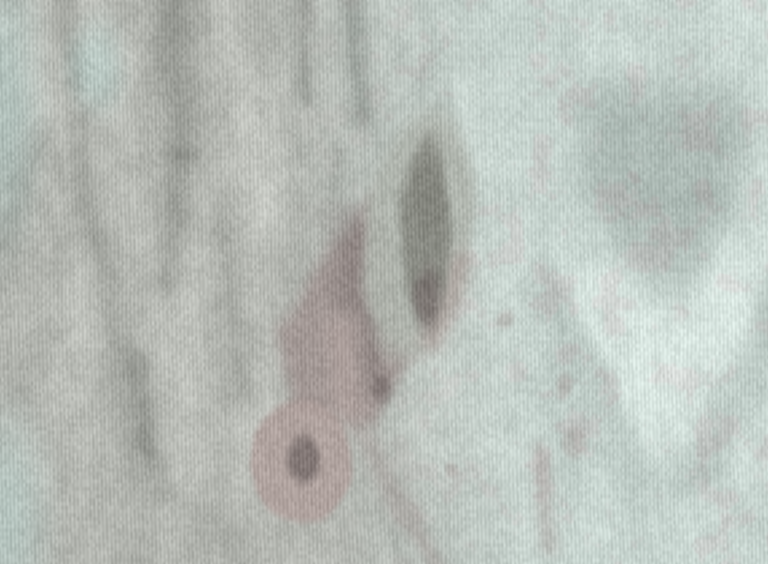
This texture is drawn by a WebGL 1 fragment shader. Its source:

```glsl
precision highp float;
// Rumpled ribbed cloth with a two-part mauve and grey-green stain.
// Soft strokes shade the folds, a mirrored fan lights the right side,
// and feathered ellipses and a polygon lay the stain under the weave.
uniform vec2 u_resolution;

const vec3 WARM_CLOTH = vec3(0.705, 0.715, 0.692);
const vec3 COOL_CLOTH = vec3(0.780, 0.833, 0.812);
const vec3 AQUA = vec3(0.73, 0.82, 0.80);
const vec3 MAUVE = vec3(0.625, 0.575, 0.565);
const vec3 ROSE = vec3(0.685, 0.625, 0.610);
const vec3 SAGE = vec3(0.685, 0.705, 0.675);
const vec3 CORE_GREY = vec3(0.505, 0.510, 0.480);
const vec3 CORE_PLUM = vec3(0.445, 0.405, 0.400);
const float RIB_COUNT = 140.0;   // ribs per canvas height
const float RIB_DEPTH = 0.026;
const float GRAIN = 0.075;
const float FAN_AXIS = 1.179;

float hash(vec2 p) {
  return fract(sin(dot(p, vec2(127.1, 311.7))) * 43758.5453);
}

float noise(vec2 p) {
  vec2 i = floor(p), f = fract(p);
  f = f * f * (3.0 - 2.0 * f);
  return mix(mix(hash(i), hash(i + vec2(1, 0)), f.x),
             mix(hash(i + vec2(0, 1)), hash(i + vec2(1, 1)), f.x), f.y);
}

float fbm(vec2 p) {
  float sum = 0.0, amp = 0.53;
  for (int i = 0; i < 4; i++) {
    sum += amp * noise(p);
    p = p * 2.03 + 17.3;
    amp *= 0.5;
  }
  return sum;
}

// Gaussian line from a to b
float stroke(vec2 p, vec2 a, vec2 b, float width) {
  vec2 e = b - a;
  vec2 d = p - a - e * clamp(dot(p - a, e) / dot(e, e), 0.0, 1.0);
  return exp(-dot(d, d) / (width * width));
}

// Ellipse with a feathered rim
float blob(vec2 p, vec2 c, vec2 r, float feather) {
  return 1.0 - smoothstep(1.0 - feather, 1.0 + feather, length((p - c) / r));
}

// Distance to the right of the directed edge a-b
float side(vec2 p, vec2 a, vec2 b) {
  vec2 e = normalize(b - a);
  return dot(p - a, vec2(e.y, -e.x));
}

float foldShade(vec2 p) {
  float s = 0.10 * stroke(p, vec2(0.31, 1.02), vec2(0.322, 0.74), 0.034);
  s += 0.09 * stroke(p, vec2(0.318, 0.72), vec2(0.298, 0.50), 0.026);
  s += 0.07 * stroke(p, vec2(0.115, 1.02), vec2(0.16, 0.59), 0.024);
  s += 0.06 * stroke(p, vec2(0.17, 0.56), vec2(0.285, 0.13), 0.027);
  s += 0.05 * stroke(p, vec2(0.248, 0.36), vec2(0.27, 0.2), 0.016);
  s += 0.10 * stroke(p, vec2(0.622, 1.02), vec2(0.645, 0.80), 0.023);
  s += 0.08 * stroke(p, vec2(0.53, 1.02), vec2(0.545, 0.83), 0.018);
  s += 0.07 * stroke(p, vec2(0.01, 0.58), vec2(0.07, 0.74), 0.026);
  s += 0.06 * stroke(p, vec2(0.39, 0.60), vec2(0.43, 0.29), 0.026);
  s += 0.06 * stroke(p, vec2(0.60, 0.73), vec2(0.60, 0.65), 0.025);
  s -= 0.05 * stroke(p, vec2(0.40, 0.98), vec2(0.46, 0.62), 0.035);
  s -= 0.04 * stroke(p, vec2(0.22, 0.92), vec2(0.23, 0.58), 0.03);
  return s;
}

// Dark teardrop within a pale V, mirrored about the fan axis
float fanLight(vec2 p) {
  float q = abs(p.x - FAN_AXIS);
  float edge = 0.01 + 0.46 * (p.y - 0.15);
  float v = 1.0 - smoothstep(-0.012, 0.022, q - edge);
  v *= smoothstep(0.13, 0.25, p.y) * (1.0 - smoothstep(0.45, 0.66, p.y));
  float halfWidth = 0.15 * smoothstep(0.32, 0.76, p.y);
  float drop = 1.0 - smoothstep(-0.05, 0.05, q - halfWidth);
  drop *= smoothstep(0.34, 0.55, p.y) * (1.0 - smoothstep(0.78, 0.91, p.y));
  float lower = stroke(vec2(q, p.y), vec2(0.05, 0.14), vec2(0.23, 0.48), 0.04);
  return 0.055 * v - 0.105 * drop - 0.045 * lower;
}

// Small mirrored ripples
float chevrons(vec2 p, vec2 c) {
  vec2 d = p - c;
  float wave = sin(95.0 * (d.x + 0.65 * abs(d.y)));
  return wave * exp(-dot(d, d) / 0.006);
}

vec3 stain(vec3 col, vec2 p) {
  // Mauve wing
  float wing = max(side(p, vec2(0.67, 0.67), vec2(0.483, 0.415)),
                   side(p, vec2(0.483, 0.415), vec2(0.52, 0.27)));
  wing = max(wing, side(p, vec2(0.52, 0.27), vec2(0.67, 0.25)));
  wing = max(wing, side(p, vec2(0.67, 0.25), vec2(0.73, 0.36)));
  wing = max(wing, side(p, vec2(0.73, 0.36), vec2(0.67, 0.67)));
  col = mix(col, MAUVE, 0.85 * (1.0 - smoothstep(-0.025, 0.018, wing)));
  col = mix(col, CORE_PLUM, 0.38 * stroke(p, vec2(0.625, 0.60), vec2(0.622, 0.48), 0.035));
  col = mix(col, ROSE + 0.02, 0.55 * stroke(p, vec2(0.60, 0.41), vec2(0.62, 0.27), 0.032));
  col = mix(col, CORE_PLUM, 0.35 * stroke(p, vec2(0.65, 0.44), vec2(0.67, 0.32), 0.025));
  col = mix(col, CORE_PLUM, 0.5 * blob(p, vec2(0.68, 0.31), vec2(0.018, 0.027), 0.5));
  // Sage lobe with its dark heart
  vec2 l = p - vec2(0.12 * (p.y - 0.585), 0.0);
  col = mix(col, SAGE, 0.92 * blob(l, vec2(0.742, 0.585), vec2(0.098, 0.215), 0.16));
  col = mix(col, ROSE, 0.55 * stroke(p, vec2(0.815, 0.53), vec2(0.765, 0.40), 0.028));
  col = mix(col, CORE_GREY, 0.7 * blob(p, vec2(0.763, 0.67), vec2(0.031, 0.085), 0.35));
  col = mix(col, CORE_GREY, 0.8 * blob(p, vec2(0.753, 0.585), vec2(0.046, 0.14), 0.3));
  col = mix(col, CORE_PLUM, 0.65 * blob(p, vec2(0.755, 0.475), vec2(0.024, 0.055), 0.55));
  // Lower disc, tail and drips
  float disc = blob(p, vec2(0.538, 0.181), vec2(0.089, 0.112), 0.1);
  col = mix(col, ROSE, 0.88 * disc);
  col = mix(col, CORE_PLUM, 0.75 * blob(p, vec2(0.54, 0.187), vec2(0.027, 0.044), 0.35));
  float tail = stroke(p, vec2(0.64, 0.25), vec2(0.72, 0.09), 0.022)
             + stroke(p, vec2(0.72, 0.09), vec2(0.79, -0.02), 0.016);
  col = mix(col, MAUVE, 0.4 * min(tail, 1.0));
  float drips = blob(p, vec2(0.895, 0.433), vec2(0.016), 0.5)
              + blob(p, vec2(0.993, 0.318), vec2(0.013, 0.022), 0.5)
              + blob(p, vec2(1.016, 0.22), vec2(0.022, 0.03), 0.4)
              + blob(p, vec2(0.795, 0.165), vec2(0.012, 0.016), 0.5)
              + stroke(p, vec2(0.955, 0.20), vec2(0.97, 0.03), 0.018);
  return mix(col, MAUVE, 0.36 * min(drips, 1.0));
}

void main() {
  vec2 p = gl_FragCoord.xy / u_resolution.y;
  vec2 wobble = vec2(fbm(p * 9.0), fbm(p * 9.0 + 41.0)) - 0.5;
  vec2 w = p + 0.026 * wobble;

  // Cloth tint and relief
  float cool = smoothstep(0.45, 1.0, p.x + 0.12 * (p.y - 0.5));
  vec3 col = mix(WARM_CLOTH, COOL_CLOTH, cool);
  float aqua = blob(w, vec2(0.0, 0.82), vec2(0.06, 0.2), 0.8)
             + blob(w, vec2(0.17, 0.88), vec2(0.045, 0.07), 0.7)
             + blob(w, vec2(0.0, 0.08), vec2(0.07, 0.15), 0.8);
  col = mix(col, AQUA, 0.6 * min(aqua, 1.0));
  col += (0.13 - 0.07 * cool) * (fbm(w * vec2(13.0, 4.0)) - 0.48);
  col += 0.07 * (fbm(w * vec2(28.0, 20.0) + 7.0) - 0.5);
  col += fanLight(w) - foldShade(w);
  col += 0.018 * (chevrons(w, vec2(0.17, 0.885)) + chevrons(w, vec2(0.735, 0.92)));
  float blush = smoothstep(0.53, 0.72, fbm(p * 24.0 + 3.0));
  col += blush * cool * vec3(0.0, -0.035, -0.025);

  col = stain(col, w);

  // Ribs and fibre grain
  float rib = sin(6.2832 * RIB_COUNT * (p.x + 0.02 * p.y + 0.006 * wobble.x));
  col += RIB_DEPTH * rib * (0.55 + 0.6 * noise(p * 60.0));
  col += GRAIN * (noise(p * vec2(210.0, 150.0)) - 0.5);
  gl_FragColor = vec4(clamp(col, 0.0, 1.0), 1.0);
}
```
